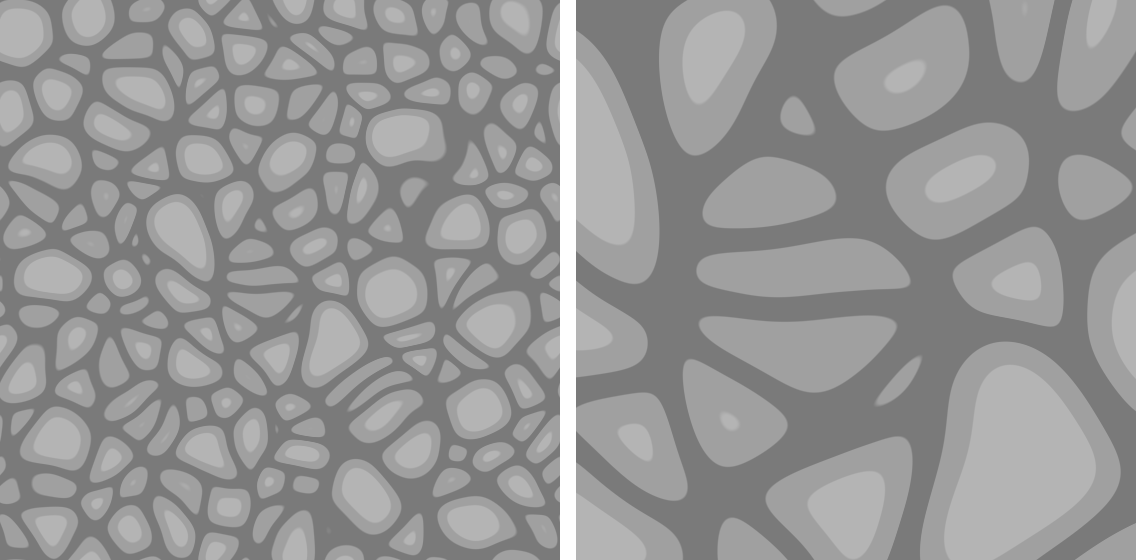
Left, the full canvas; right, a detail of the centre.
This texture is drawn by a Shadertoy shader. Its source:

```glsl
// Flat-shaded cobblestones: rounded stones of mixed size with a darker rim, set in grey mortar.
// Stones are cells of a weighted (power) Voronoi diagram on a gently warped, wrapping plane.
// A smooth minimum of the distances to the cell edges rounds the corners.

const float GRID = 13.0;          // stone sites per side
const int   REACH = 3;            // neighbour search radius, in sites
const float MAX_WEIGHT = 1.1;     // squared radius of the largest stones
const float WEIGHT_BIAS = 5.0;    // higher makes large stones rarer
const float GAP = 0.085;          // half mortar width, in sites
const float RIM = 0.195;          // rim width, in sites
const float ROUND_SMALL = 0.075;  // corner rounding of pebbles
const float ROUND_GROWTH = 0.06;  // extra rounding with stone radius
const float BEND_CELLS = 7.0;     // broad warp that bends the stones
const float BEND = 0.75;
const float WOBBLE_CELLS = 14.0;  // fine warp that makes outlines uneven
const float WOBBLE = 0.2;
const float EDGE_PIXELS = 0.8;    // half width of the edge smoothing

const vec3 MORTAR = vec3(0.478);
const vec3 RIM_GREY = vec3(0.629);
const vec3 FACE_GREY = vec3(0.706);

// Integer hash, three values from 0 to 1
vec3 hash3(vec2 cell, uint seed) {
    uvec3 v = uvec3(uvec2(cell), seed) * 1664525u + 1013904223u;
    v.x += v.y * v.z;
    v.y += v.z * v.x;
    v.z += v.x * v.y;
    v ^= v >> 16u;
    v.x += v.y * v.z;
    v.y += v.z * v.x;
    v.z += v.x * v.y;
    return vec3(v >> 8u) / 16777216.0;
}

// Two-channel value noise that wraps after "period" cells, centred on zero
vec2 wrapNoise(vec2 uv, float period, uint seed) {
    vec2 p = uv * period;
    vec2 cell = floor(p);
    vec2 f = p - cell;
    f = f * f * f * (f * (f * 6.0 - 15.0) + 10.0);
    vec2 a = hash3(mod(cell, period), seed).xy;
    vec2 b = hash3(mod(cell + vec2(1, 0), period), seed).xy;
    vec2 c = hash3(mod(cell + vec2(0, 1), period), seed).xy;
    vec2 d = hash3(mod(cell + vec2(1, 1), period), seed).xy;
    return mix(mix(a, b, f.x), mix(c, d, f.x), f.y) - 0.5;
}

// Stone site: xy is the position relative to the home cell, z the weight
vec3 stoneSite(vec2 home, vec2 offset) {
    vec3 h = hash3(mod(home + offset, GRID), 5u);
    return vec3(offset + h.xy, MAX_WEIGHT * pow(h.z, WEIGHT_BIAS));
}

float power(vec2 p, vec3 site) {
    vec2 d = p - site.xy;
    return dot(d, d) - site.z;
}

// Rounded distance from p to the edge of the stone cell that holds it
float stoneDepth(vec2 p) {
    vec2 home = floor(p);
    vec2 local = p - home;

    // Find the owning stone
    vec3 owner = vec3(0.0);
    float best = 1e5;
    for (int y = -REACH; y <= REACH; y++)
    for (int x = -REACH; x <= REACH; x++) {
        vec3 site = stoneSite(home, vec2(x, y));
        float value = power(local, site);
        if (value < best) {
            best = value;
            owner = site;
        }
    }

    // Blend the distances to its edges
    float rounding = ROUND_SMALL + ROUND_GROWTH * sqrt(owner.z);
    float sum = 1e-20;
    for (int y = -REACH; y <= REACH; y++)
    for (int x = -REACH; x <= REACH; x++) {
        vec3 site = stoneSite(home, vec2(x, y));
        float span = distance(site.xy, owner.xy);
        if (span > 0.001) {
            float edge = (power(local, site) - best) / (2.0 * span);
            sum += exp(-edge / rounding);
        }
    }
    return -rounding * log(sum);
}

void mainImage(out vec4 fragColor, in vec2 fragCoord) {
    vec2 uv = fragCoord / iResolution.xy;
    vec2 p = uv * GRID;
    p += BEND * wrapNoise(uv, BEND_CELLS, 11u);
    p += WOBBLE * wrapNoise(uv, WOBBLE_CELLS, 23u);

    // Flat layers: mortar, rim, face
    float depth = stoneDepth(p);
    float soft = EDGE_PIXELS * GRID / iResolution.y;
    float rim = smoothstep(-soft, soft, depth - GAP);
    float face = smoothstep(-soft, soft, depth - GAP - RIM);
    vec3 color = mix(MORTAR, RIM_GREY, rim);
    color = mix(color, FACE_GREY, face);
    fragColor = vec4(color, 1.0);
}
```
